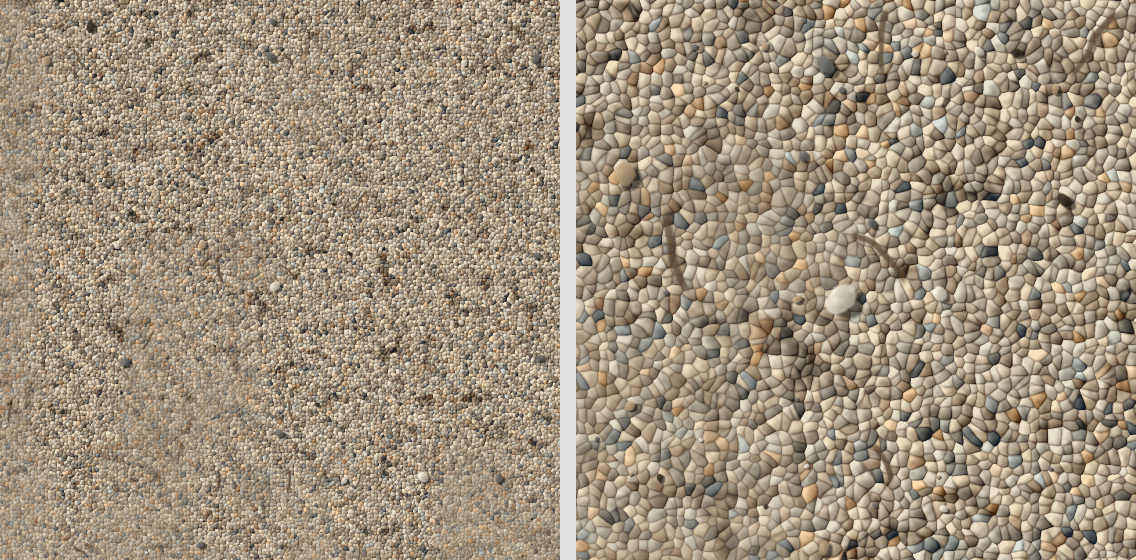
Left: the whole. Right: its middle third, enlarged.
A WebGL 1 fragment shader for this texture:

```glsl
precision highp float;
// Coarse dry sand in low sunlight, with scattered pebbles, pits and root fibres.
uniform vec2 u_resolution;

float hash(vec2 p) {
  return fract(sin(dot(p, vec2(127.1, 311.7))) * 43758.5453);
}

vec2 hash2(vec2 p) {
  return vec2(hash(p), hash(p + 57.3));
}

float noise(vec2 p) {
  vec2 i = floor(p), f = fract(p);
  f = f * f * (3.0 - 2.0 * f);
  return mix(mix(hash(i), hash(i + vec2(1, 0)), f.x),
             mix(hash(i + vec2(0, 1)), hash(i + vec2(1, 1)), f.x), f.y);
}

vec2 rotate(vec2 p, float angle) {
  float c = cos(angle), s = sin(angle);
  return vec2(c * p.x + s * p.y, c * p.y - s * p.x);
}

// Packed grains: Voronoi cells lit from the upper left, dark in the gaps.
vec3 grains(vec2 uv) {
  vec2 p = uv * 155.0 + 0.8 * vec2(noise(uv * 90.0), noise(uv * 90.0 + 31.0));
  vec2 cell = floor(p), id = cell, toGrain = vec2(0);
  float nearest = 8.0, second = 8.0;
  for (int y = -1; y <= 1; y++) {
    for (int x = -1; x <= 1; x++) {
      vec2 c = cell + vec2(x, y);
      vec2 d = p - c - 0.1 - 0.8 * hash2(c);
      float dist = length(d);
      if (dist < nearest) {
        second = nearest;
        nearest = dist;
        toGrain = d;
        id = c;
      } else {
        second = min(second, dist);
      }
    }
  }
  float gap = 1.0 - smoothstep(0.0, 0.3, second - nearest);
  float kind = hash(id + 11.7);
  float tone = 0.78 + 0.58 * (hash(id + 3.1) - 0.5);
  tone += 0.65 * dot(toGrain, vec2(-0.8, 0.6)) - 0.36 * gap;
  tone -= 0.32 * step(0.92, kind);
  tone += 0.3 * (noise(uv * 330.0) - 0.5);

  // Clumps darken the surface; wind-smoothed upright bands lose contrast.
  float clump = noise(uv * 38.0) * 0.6 + noise(uv * 83.0 + 9.0) * 0.4;
  tone -= 0.45 * smoothstep(0.66, 0.9, clump);
  float rough = noise(uv * vec2(7.0, 2.5) + 4.0) * 0.7 + noise(uv * 16.0) * 0.3;
  tone = 0.65 + (tone - 0.65) * mix(0.65, 1.2, smoothstep(0.25, 0.6, rough));
  tone += 0.08 * (noise(uv * 11.0 + 20.0) - 0.5);
  tone = clamp(tone, -0.35, 1.25);

  vec3 color = mix(vec3(0.33, 0.28, 0.22), vec3(0.81, 0.76, 0.66), tone);
  color -= vec3(0.0, 0.01, 0.018) * (1.0 - abs(2.0 * tone - 1.0));
  color += vec3(0.05, 0.0, -0.05) * (hash(id + 23.0) - 0.5);
  color += vec3(-0.05, 0.0, 0.05) * step(0.9, kind);
  color += vec3(0.06, -0.01, -0.06) * step(kind, 0.05);
  return color;
}

// Sparse oval stones, at most one per cell, each with a shadow at lower right.
vec3 addPebbles(vec3 color, vec2 uv, float scale, float chance) {
  vec2 p = uv * scale, id = floor(p);
  if (hash(id + scale) > chance) return color;
  vec2 d = fract(p) - 0.3 - 0.4 * hash2(id + 5.0);
  float radius = mix(0.07, 0.17, pow(hash(id + 8.0), 2.0));
  float angle = 6.28 * hash(id + 2.0), kind = hash(id + 14.0);
  vec2 stretch = vec2(1.0, mix(1.1, 1.6, hash(id + 6.0)));
  float wobble = 0.3 * (noise(p * 14.0) - 0.5);
  float body = length(rotate(d, angle) * stretch) / radius + wobble;
  vec2 behind = d - radius * vec2(0.5, -0.4);
  float shade = length(rotate(behind, angle) * stretch) / radius + wobble;
  color *= 1.0 - 0.55 * (1.0 - smoothstep(0.7, 1.2, shade));

  vec3 stone = mix(vec3(0.43, 0.43, 0.42), vec3(0.72, 0.62, 0.48), step(0.5, kind));
  stone = mix(stone, vec3(0.88, 0.85, 0.78), step(0.8, kind));
  stone = mix(stone, vec3(0.22, 0.19, 0.15), step(kind, 0.2));
  stone *= 0.95 + 0.25 * dot(d, vec2(-0.8, 0.6)) / radius;
  stone += 0.1 * (noise(uv * 260.0) - 0.5);
  return mix(color, stone, 0.9 * (1.0 - smoothstep(0.8, 1.1, body)));
}

// Short bent root fibres.
vec3 addFibres(vec3 color, vec2 uv) {
  vec2 p = uv * 8.0 + 0.37, id = floor(p);
  if (hash(id + 41.0) > 0.35) return color;
  vec2 d = rotate(fract(p) - 0.5, 0.9 + 1.6 * hash(id + 17.0));
  d.y += 3.0 * (hash(id + 19.0) - 0.5) * d.x * d.x;
  d.y += 0.05 * (noise(p * 9.0) - 0.5);
  float extent = mix(0.07, 0.22, hash(id + 29.0));
  float line = 1.0 - smoothstep(0.006, 0.022, abs(d.y));
  line *= 1.0 - smoothstep(0.7, 1.0, abs(d.x) / extent);
  return mix(color, vec3(0.34, 0.27, 0.19), 0.75 * line);
}

vec3 sand(vec2 uv) {
  vec3 color = addFibres(grains(uv), uv);
  color = addPebbles(color, uv, 48.0, 0.1);
  return addPebbles(color, uv + 0.013, 15.0, 0.2);
}

void main() {
  // Four samples per pixel smooth the grain edges.
  vec3 color = vec3(0);
  for (int i = 0; i < 4; i++) {
    vec2 shift = vec2(mod(float(i), 2.0), floor(float(i) / 2.0)) * 0.5 - 0.25;
    color += sand((gl_FragCoord.xy + shift) / u_resolution.y) * 0.25;
  }
  gl_FragColor = vec4(color, 1.0);
}
```
